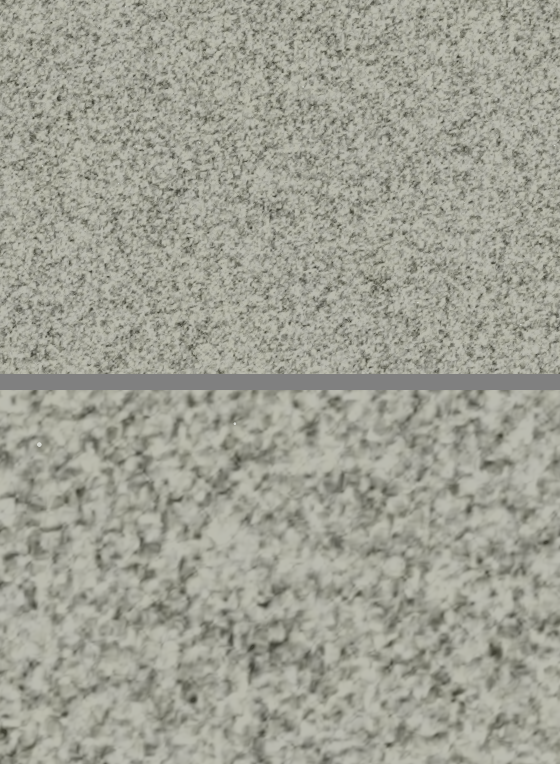
Top: the whole. Bottom: its middle third, enlarged.
Reproduce this texture procedurally as a Shadertoy shader.

```glsl
// Fine-grained pale granite: grey-green stone peppered with small dark flecks.
// Rotated octaves of value noise form a unit-variance field, which a skewed
// tone curve turns into broad light grains and sparse, deep dark ones.

float hash(vec2 p) {
    vec3 q = fract(vec3(p.xyx) * 0.1031);
    q += dot(q, q.yzx + 33.33);
    return fract((q.x + q.y) * q.z);
}

// Value noise scaled to zero mean and roughly unit deviation
float noise(vec2 p) {
    vec2 cell = floor(p);
    vec2 f = fract(p);
    f = f * f * (3.0 - 2.0 * f);
    float low = mix(hash(cell), hash(cell + vec2(1.0, 0.0)), f.x);
    float high = mix(hash(cell + vec2(0.0, 1.0)), hash(cell + vec2(1.0, 1.0)), f.x);
    return (mix(low, high, f.y) - 0.5) * 4.66;
}

vec2 rotate(vec2 p, float angle) {
    float c = cos(angle), s = sin(angle);
    return vec2(c * p.x - s * p.y, s * p.x + c * p.y);
}

// One octave, turned and shifted so that no lattice shows
float octave(vec2 p, float frequency, float angle) {
    return noise(rotate(p, angle) * frequency + 400.0 + angle * 70.0);
}

float grainField(vec2 p) {
    // Slightly ragged outlines, stretched a little along the rising diagonal
    vec2 warp = vec2(octave(p, 110.0, 0.3), octave(p, 110.0, 1.9));
    vec2 q = p + 0.0007 * warp;
    q = rotate(q, -0.7) * vec2(0.88, 1.1);

    float field = 0.05 * octave(p, 3.0, 0.5);
    field += 0.07 * octave(p, 13.0, 1.1);
    field += 0.16 * octave(q, 50.0, 0.4);
    field += 0.58 * octave(q, 102.0, 1.3);
    field += 0.70 * octave(q, 165.0, 2.2);
    field += 0.34 * octave(q, 300.0, 0.8);
    return field;
}

// Rare bright mica glints, at most one per cell
float glints(vec2 p) {
    vec2 grid = p * 40.0;
    vec2 cell = floor(grid);
    vec2 centre = 0.25 + 0.5 * vec2(hash(cell + 17.0), hash(cell + 59.0));
    float radius = 0.03 + 0.05 * hash(cell + 83.0);
    float edge = 40.0 / iResolution.y;
    float d = length(fract(grid) - centre) - radius;
    return step(0.99, hash(cell + 131.0)) * (1.0 - smoothstep(-0.5 * edge, 0.5 * edge, d));
}

void mainImage(out vec4 fragColor, in vec2 fragCoord) {
    vec2 p = fragCoord / iResolution.y;

    // Skewed tone curve: light tones bunch together, dark ones trail off
    float field = clamp(grainField(p), -3.2, 2.4);
    float tone = 0.651 + 0.074 * field - 0.016 * field * field;
    vec3 stone = vec3(tone - 0.001, tone + 0.001, tone - 0.047);

    // Faint bluish and warm drifts between mineral grains
    float tint = 0.7 * octave(p, 80.0, 2.7) + 0.3 * octave(p, 6.0, 1.6);
    stone += vec3(-0.001, -0.001, 0.005) * tint;

    stone = mix(stone, vec3(0.90, 0.91, 0.89), 0.8 * glints(p));
    fragColor = vec4(stone, 1.0);
}
```
